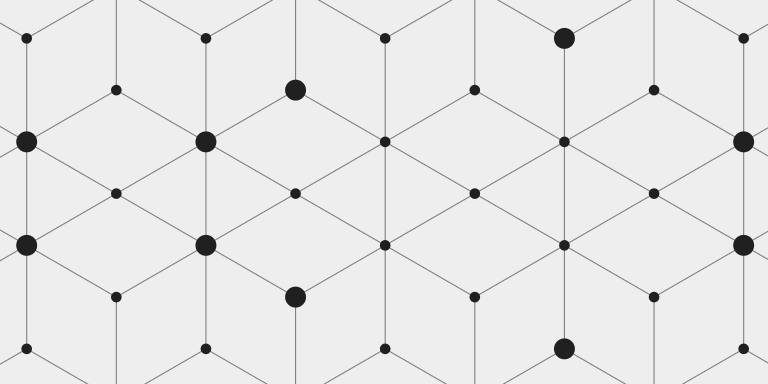
A WebGL 1 fragment shader for this pattern:

```glsl
precision highp float;
// Thin grey lattice of cubes and rhombi, mirrored top to bottom, with small and large dots at its nodes.

uniform vec2 u_resolution;

#define ORIGIN vec2(0.0695, 0.4958)  // first column and mirror axis, in canvas heights
#define EDGE 0.2695                  // lattice edge, in canvas heights
#define LINE_WIDTH 0.0106            // widths and radii are in edges
#define SMALL_RADIUS 0.051
#define LARGE_RADIUS 0.101
#define COLUMN_PERIOD 8.0            // columns before the dot sizes repeat
#define PAPER vec3(0.932)
#define LINE_INK vec3(0.50)
#define DOT_INK vec3(0.125)

const float COLUMN_STEP = 0.8660254; // sin(60 degrees)

float coverage(float dist, float pixel) {
  return clamp(0.5 - dist / pixel, 0.0, 1.0);
}

// Distance to the lattice lines; y is measured from the mirror axis.
float latticeDistance(vec2 p) {
  float column = p.x / COLUMN_STEP;
  float fromEven = abs(mod(column + 1.0, 2.0) - 1.0);
  float slope = 0.5 * fromEven;

  // Zigzags between even and odd columns
  float zigzag = min(abs(p.y - 0.5 + slope), abs(p.y - 0.5 - slope));
  zigzag = min(zigzag, abs(p.y - 1.5 - slope)) * COLUMN_STEP;

  // Upright edges
  float evenEdge = length(vec2(fromEven * COLUMN_STEP, max(p.y - 1.5, 0.0)));
  float oddEdge = length(vec2((1.0 - fromEven) * COLUMN_STEP,
                              max(abs(p.y - 1.5) - 0.5, 0.0)));
  return min(zigzag, min(evenEdge, oddEdge));
}

// Large dots climb three columns per half edge, plus one extra near the axis.
float dotRadius(float column, float row) {
  float level = floor(2.0 * row + 0.5);
  float phase = mod(column + 0.5, COLUMN_PERIOD) - 0.5;
  bool climbing = level > 0.5 && abs(phase - 3.0 * (level - 1.0)) < 0.25;
  bool extra = abs(level - 1.0) < 0.25 && abs(phase - 2.0) < 0.25;
  return climbing || extra ? LARGE_RADIUS : SMALL_RADIUS;
}

// Signed distance to the nearest dot of the even and odd columns.
float dotDistance(vec2 p) {
  float nearest = 1.0;
  for (int i = 0; i < 2; i++) {
    float parity = float(i);
    float column = 2.0 * floor((p.x / COLUMN_STEP - parity) * 0.5 + 0.5) + parity;
    float row = floor(p.y + 0.5 * parity) + 0.5 * (1.0 - parity);
    vec2 node = vec2(column * COLUMN_STEP, row);
    nearest = min(nearest, length(p - node) - dotRadius(column, row));
  }
  return nearest;
}

void main() {
  float pixel = 1.0 / (u_resolution.y * EDGE);
  vec2 p = (gl_FragCoord.xy / u_resolution.y - ORIGIN) / EDGE;
  p.y = abs(p.y);

  float line = coverage(latticeDistance(p) - 0.5 * LINE_WIDTH, pixel);
  vec3 color = mix(PAPER, LINE_INK, line);
  color = mix(color, DOT_INK, coverage(dotDistance(p), pixel));
  gl_FragColor = vec4(color, 1.0);
}
```
